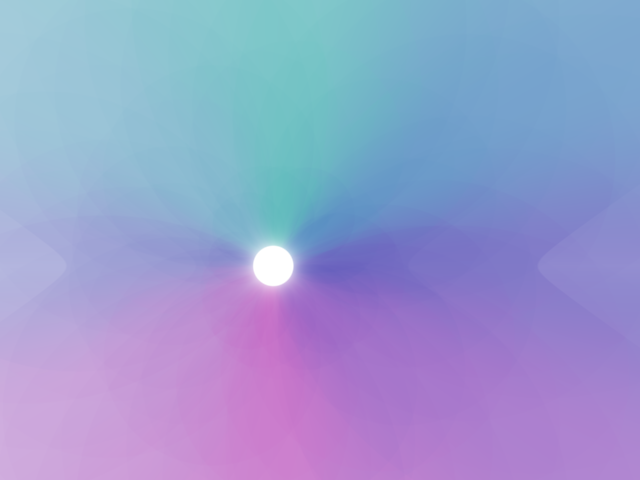
Reproduce this background procedurally as a WebGL 1 fragment shader.

```glsl
precision highp float;
// A white hub from which overlapping translucent discs fan out in a soft colour wheel.
uniform vec2 u_resolution;

const float TAU = 6.2831853;

float hash(vec2 p) {
    vec3 q = fract(p.xyx * vec3(0.1031, 0.1030, 0.0973));
    q += dot(q, q.yzx + 33.33);
    return fract((q.x + q.y) * q.z);
}

// Share of one of eight wheel colours at a heading measured in eighths of a turn
float sector(float heading, float index) {
    float gap = abs(mod(heading - index + 4.0, 8.0) - 4.0);
    return 1.0 - smoothstep(0.0, 1.0, gap);
}

vec3 wheel(float h) {
    return sector(h, 0.0) * vec3(0.38, 0.35, 0.73)
         + sector(h, 1.0) * vec3(0.32, 0.54, 0.75)
         + sector(h, 2.0) * vec3(0.33, 0.71, 0.72)
         + sector(h, 3.0) * vec3(0.42, 0.66, 0.77)
         + sector(h, 4.0) * vec3(0.47, 0.49, 0.77)
         + sector(h, 5.0) * vec3(0.70, 0.48, 0.79)
         + sector(h, 6.0) * vec3(0.75, 0.38, 0.76)
         + sector(h, 7.0) * vec3(0.59, 0.37, 0.76);
}

void main() {
    float pixel = 1.0 / u_resolution.y;
    vec2 uv = gl_FragCoord.xy / u_resolution;
    vec2 p = (uv - vec2(0.427, 0.446)) * vec2(u_resolution.x * pixel, 1.0);
    float d = length(p);
    float side = p.x / max(d, 0.001);

    // Rings of discs whose rims all pass close to the hub
    float cover = 0.0;
    float turn = 0.0;
    for (int ring = 0; ring < 5; ring++) {
        for (int k = 0; k < 16; k++) {
            vec2 id = vec2(float(ring), float(k));
            float angle = (id.y + 0.5) * TAU / 16.0;
            vec2 dir = vec2(cos(angle), sin(angle));
            float reach = 0.11 + 0.135 * id.x + 0.03 * dir.x;
            float radius = reach - 0.03 + 0.04 * hash(id + 7.0);
            float rim = length(p - dir * reach) - radius;
            float inside = 1.0 - smoothstep(-pixel, pixel, rim);
            cover += inside * (0.6 + 0.8 * hash(id + 31.0)) / 40.0;
            turn += inside * (hash(id + 53.0) - 0.5) * 0.1;
        }
    }

    // Headings bend toward the vertical away from the hub
    vec2 bent = p * vec2(1.0, 1.0 + 0.8 * d);
    float heading = atan(bent.y, bent.x + 0.00001) * 8.0 / TAU + turn;
    float pale = (1.0 - cover) * (0.40 - 0.11 * side);

    // Rounded pale bays opening to the left and right
    for (int j = 0; j < 2; j++) {
        float tip = 0.16 + 0.27 * float(j) + 0.12 * step(0.0, p.x);
        float edge = abs(p.x) - tip + 0.03 - sqrt(2.0 * p.y * p.y + 0.0009);
        float bay = smoothstep(-pixel, 2.0 * pixel, edge);
        pale += bay * exp(-8.0 * abs(p.y)) * (0.025 + 0.045 * float(j));
    }
    vec3 color = mix(wheel(heading), vec3(1.0), clamp(pale, 0.0, 1.0));

    // Hub and its halo
    float outside = d - 0.042;
    color = mix(color, vec3(1.0), 0.6 * exp(-50.0 * max(outside, 0.0)));
    color = mix(vec3(1.0), color, smoothstep(-pixel, pixel, outside));

    gl_FragColor = vec4(color, 1.0);
}
```
